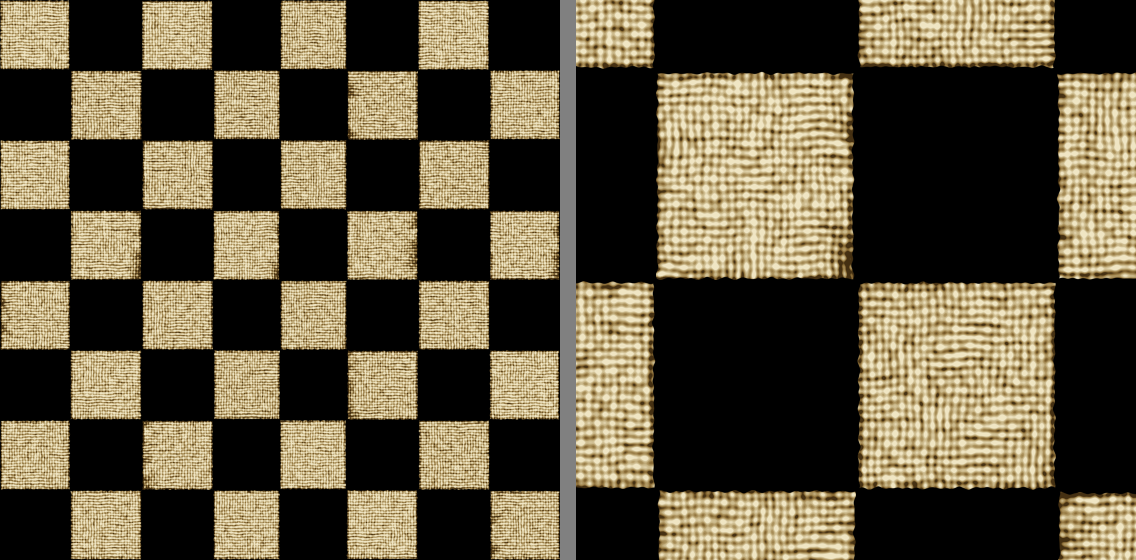
Left, the full canvas; right, a detail of the centre.
This pattern is drawn by a Shadertoy shader. Its source:

```glsl
const float CELLS = 8.0;                  // squares across and down
const vec2  THREADS = vec2(26.0, 24.0);   // threads per square
const float PINCH = 0.072;                // narrowing of the middle columns
const float PINCH_FALLOFF = 0.427;
const float INSET = 0.012;                // gap around each cloth square
const float FRAY = 0.012;                 // raggedness of the cut edge
const float RIM = 0.035;                  // width of the darkened rim
const float JITTER = 0.010;               // misplacement of each square
const float STAIN_CHANCE = 0.16;
const int   SAMPLES = 2;                  // supersampling per axis
const float PI = 3.14159265;

const vec3 GROUND    = vec3(0.0);
const vec3 UMBER     = vec3(0.27, 0.19, 0.07);
const vec3 BROWN     = vec3(0.53, 0.41, 0.20);
const vec3 TAN       = vec3(0.67, 0.57, 0.36);
const vec3 STRAW     = vec3(0.80, 0.73, 0.55);
const vec3 CREAM     = vec3(0.94, 0.90, 0.77);

vec2 hash2(vec2 p) {
    vec3 q = fract(p.xyx * vec3(0.1031, 0.1030, 0.0973));
    q += dot(q, q.yzx + 33.33);
    return fract((q.xx + q.yz) * q.zy);
}

float cornerSlope(vec2 corner, vec2 offset) {
    float angle = 2.0 * PI * hash2(corner).x;
    return dot(vec2(cos(angle), sin(angle)), offset);
}

float gradientNoise(vec2 p) {
    vec2 i = floor(p), f = fract(p);
    vec2 u = f * f * f * (f * (f * 6.0 - 15.0) + 10.0);
    vec2 e = vec2(1.0, 0.0);
    float low  = mix(cornerSlope(i, f), cornerSlope(i + e, f - e), u.x);
    float high = mix(cornerSlope(i + e.yx, f - e.yx), cornerSlope(i + 1.0, f - 1.0), u.x);
    return 1.4 * mix(low, high, u.y);
}

// Brightness of the woven cloth, roughly uniform over 0..1
float weave(vec2 p, vec2 seed) {
    vec2 t = p * THREADS + seed * 40.0;
    t += 0.30 * vec2(gradientNoise(t * 0.23), gradientNoise(t * 0.21 + 57.0));
    float lean = gradientNoise(t * 0.13 + 91.0);
    float rows = cos(2.0 * PI * t.y) * (0.27 + 0.22 * lean);
    float cols = cos(2.0 * PI * t.x) * (0.20 - 0.20 * lean);
    float knots = 0.20 * cos(PI * t.x) * cos(PI * t.y);
    float slubs = 0.30 * gradientNoise(t * vec2(0.35, 1.0) + 13.0)
                + 0.26 * gradientNoise(t * vec2(1.1, 0.45) + 29.0);
    return 0.55 + rows + cols + knots + slubs;
}

vec3 clothColor(float v) {
    vec3 c = mix(UMBER, BROWN, smoothstep(-0.10, 0.10, v));
    c = mix(c, TAN,   smoothstep(0.08, 0.30, v));
    c = mix(c, STRAW, smoothstep(0.30, 0.56, v));
    return mix(c, CREAM, smoothstep(0.56, 0.86, v));
}

// Dark smudge along one side of a few squares
float stain(vec2 f, vec2 p, vec2 seed) {
    float side = seed.x < 0.5 ? f.x : 1.0 - f.x;
    float patchy = smoothstep(-0.25, 0.45, gradientNoise(p * 5.0 + 7.0));
    return step(1.0 - STAIN_CHANCE, seed.y) * patchy * (1.0 - smoothstep(0.02, 0.22, side));
}

vec3 checkerCloth(vec2 uv, float pixel) {
    // Columns crowd toward the centre
    vec2 p = uv * CELLS;
    float d = p.x - 0.5 * CELLS;
    p.x += PINCH * d * exp(-PINCH_FALLOFF * d * d);

    vec2 cell = floor(p);
    if (mod(cell.x + cell.y, 2.0) < 0.5) return GROUND;
    vec2 seed = hash2(cell + 3.0);
    vec2 f = fract(p) + JITTER * (seed - 0.5);

    // Frayed outline
    vec2 fray = FRAY * vec2(gradientNoise(p * vec2(5.0, 22.0)),
                            gradientNoise(p * vec2(22.0, 5.0) + 31.0));
    vec2 margin = 0.5 - INSET - abs(f - 0.5) + fray;
    float inside = min(margin.x, margin.y);
    float cover = smoothstep(-0.5 * pixel, 0.5 * pixel, inside);

    // Weave, rim and wear
    float v = weave(p, seed) + 0.06 * (seed.x - 0.5);
    v -= 0.50 * (1.0 - smoothstep(0.0, RIM, inside));
    v -= 0.45 * stain(f, p, seed);
    return mix(GROUND, clothColor(v), cover);
}

void mainImage(out vec4 fragColor, in vec2 fragCoord) {
    float pixel = CELLS / iResolution.y;
    vec3 sum = vec3(0.0);
    for (int j = 0; j < SAMPLES; j++) {
        for (int i = 0; i < SAMPLES; i++) {
            vec2 shift = (vec2(i, j) + 0.5) / float(SAMPLES) - 0.5;
            sum += checkerCloth((fragCoord + shift) / iResolution.y, pixel);
        }
    }
    fragColor = vec4(sum / float(SAMPLES * SAMPLES), 1.0);
}
```
